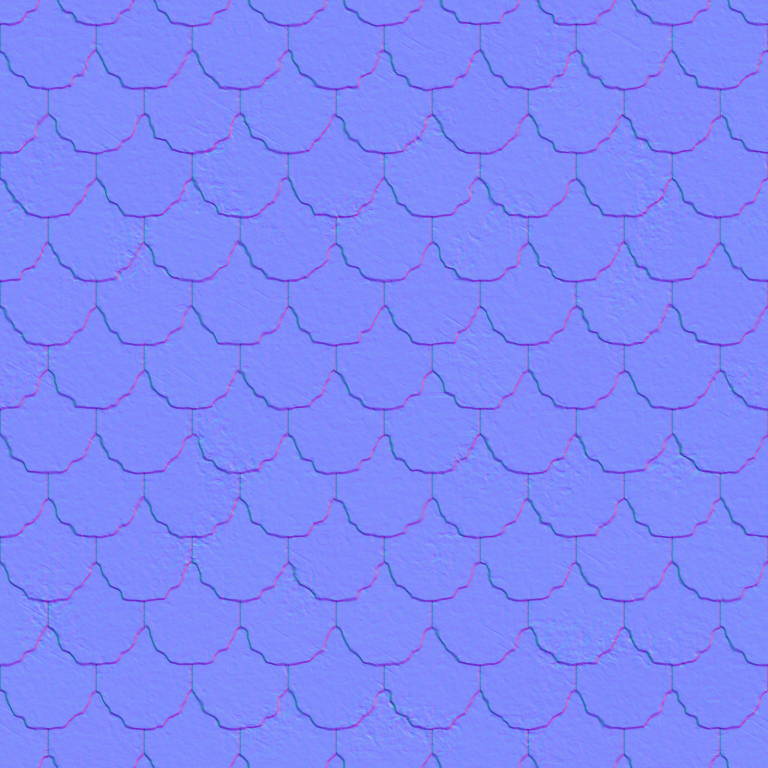
Reproduce this texture map procedurally as a Shadertoy shader.

```glsl
const vec2 TILES = vec2(8.0, 12.0);   // columns and rows across the canvas
const float ROW_OFFSET = 0.41;
const float EDGE_WIDTH = 0.0019;
const float EDGE_DROP = 0.0018;
const float JOINT_WIDTH = 0.0017;
const float JOINT_DEPTH = 0.0005;

vec2 hash2(vec2 c) {
    vec3 q = fract(c.xyx * vec3(0.1031, 0.1030, 0.0973));
    q += dot(q, q.yzx + 33.33);
    return fract((q.xx + q.yz) * q.zy);
}

float cornerSlope(vec2 cell, vec2 offset, vec2 period) {
    float angle = 6.2832 * hash2(mod(cell, period) + period).x;
    return dot(vec2(cos(angle), sin(angle)), offset);
}

// Gradient noise that wraps after a whole number of cells
float gradientNoise(vec2 p, vec2 period) {
    vec2 c = floor(p), f = fract(p);
    vec2 w = f * f * f * (f * (f * 6.0 - 15.0) + 10.0);
    vec2 e = vec2(1.0, 0.0);
    float low = mix(cornerSlope(c, f, period), cornerSlope(c + e, f - e, period), w.x);
    float high = mix(cornerSlope(c + e.yx, f - e.yx, period),
                     cornerSlope(c + 1.0, f - 1.0, period), w.x);
    return mix(low, high, w.y);
}

float wrapNoise(vec2 p, float frequency) {
    return gradientNoise(p * frequency, vec2(frequency));
}

// Lower outline of a tile: rounded base, then two steps up to the tip
float scallop(float u) {
    float a = abs(u);
    return 0.2 + a * a + 0.11 * smoothstep(0.20, 0.28, a)
         + 0.24 * smoothstep(0.35, 0.47, a);
}

vec2 roughen(vec2 p) {
    vec2 broad = vec2(wrapNoise(p, 31.0), wrapNoise(p + 0.37, 31.0));
    vec2 fine = vec2(wrapNoise(p, 72.0), wrapNoise(p + 0.61, 72.0));
    return p + vec2(0.004, 0.002) * broad + vec2(0.0042, 0.0022) * fine;
}

// x: signed distance to the lower edge, y: distance to the joint,
// z: height along the row, w: tile seed
vec4 locateTile(vec2 p) {
    vec2 grid = roughen(p) * TILES - vec2(0.0, ROW_OFFSET);
    float row = floor(grid.y);
    float stagger = 0.5 * mod(row, 2.0);
    float u = fract(grid.x + stagger) - 0.5;
    float slope = (scallop(u + 0.01) - scallop(u - 0.01)) / 0.02;
    float edge = (fract(grid.y) - scallop(u)) / TILES.y;
    edge /= length(vec2(1.0, slope * TILES.x / TILES.y));
    // Joints stay straight while the edges are ragged
    bool above = edge > 0.0;
    float column = p.x * TILES.x + (above ? stagger : 0.5 - stagger);
    float joint = (0.5 - abs(fract(column) - 0.5)) / TILES.x;
    vec2 id = mod(vec2(floor(column), above ? row : row - 1.0), TILES);
    return vec4(edge, joint, fract(grid.y), id.x + TILES.x * id.y);
}

// Faint rings scattered over a wrapped grid
float rings(vec2 p, float count) {
    vec2 cell = mod(floor(p * count), count);
    vec2 centre = 0.3 + 0.4 * hash2(cell + 17.0);
    vec2 pick = hash2(cell + 53.0);
    float radius = mix(0.004, 0.010, pick.y);
    float d = (length(fract(p * count) - centre) / count - radius) / 0.0014;
    return step(pick.x, 0.35) * exp(-d * d);
}

// Sparse diagonal scratches, limited to a few patches
float scratches(vec2 p) {
    vec2 along = vec2(90.0 * p.x + 150.0 * p.y, 16.0 * p.x - 8.0 * p.y);
    float patchMask = smoothstep(0.15, 0.4, wrapNoise(p + 0.23, 9.0));
    return patchMask * smoothstep(0.2, 0.5, gradientNoise(along, vec2(30.0, 8.0)));
}

float relief(vec2 p) {
    vec4 tile = locateTile(p);
    // Each tile slopes down under the one above, so the rows join evenly
    float width = EDGE_WIDTH * (1.0 + 0.7 * wrapNoise(p, 40.0));
    float height = EDGE_DROP * (smoothstep(-width, width, tile.x) - tile.z);
    height -= JOINT_DEPTH * (1.0 - smoothstep(0.0, JOINT_WIDTH, tile.y));
    // Worn grain and chips, heavier in patches and beside the edges
    float wear = smoothstep(0.1, 0.5, wrapNoise(p, 9.0));
    float nearEdge = exp(-170.0 * min(abs(tile.x), tile.y));
    float strength = 0.65 + 0.8 * wear + nearEdge * (0.3 + 1.4 * wear);
    float grain = 0.0003 * wrapNoise(p, 52.0) + 0.0003 * wrapNoise(p, 115.0)
                + 0.00018 * wrapNoise(p, 220.0);
    float chips = smoothstep(0.22, 0.42, wrapNoise(p + 0.19, 88.0));
    chips *= 0.00012 + 0.0003 * wear + 0.0004 * nearEdge;
    return height + strength * grain - chips + 0.00014 * rings(p, 18.0)
         - 0.0002 * scratches(p);
}

void mainImage(out vec4 fragColor, in vec2 fragCoord) {
    vec2 p = fragCoord / iResolution.xy;
    vec2 e = vec2(0.0006, 0.0);
    vec2 gradient = vec2(relief(p + e) - relief(p - e),
                         relief(p + e.yx) - relief(p - e.yx)) / (2.0 * e.x);
    // Each tile leans slightly its own way
    vec4 tile = locateTile(p);
    vec2 lean = (hash2(vec2(tile.w, 5.0)) - 0.5) * vec2(0.02, 0.03);
    vec2 tilt = lean + vec2(0.0, 0.072) - gradient;
    // Left-facing drops turn upward to a teal tint
    tilt.y += 0.75 * max(-tilt.x - 0.12, 0.0);
    vec3 normal = normalize(vec3(tilt, 1.0));
    vec3 color = 0.5 + 0.5 * normal * vec3(1.0, 1.0, 0.98);
    // Crevices are darker, most of all on the left-facing side
    float crevice = exp(-pow(tile.x / 0.0021, 2.0));
    float seam = exp(-pow(tile.y / 0.0012, 2.0));
    float shade = crevice * (0.08 + 0.3 * clamp(-tilt.x, 0.0, 0.6)) + 0.2 * seam;
    fragColor = vec4(color * (1.0 - min(shade, 0.3)), 1.0);
}
```
